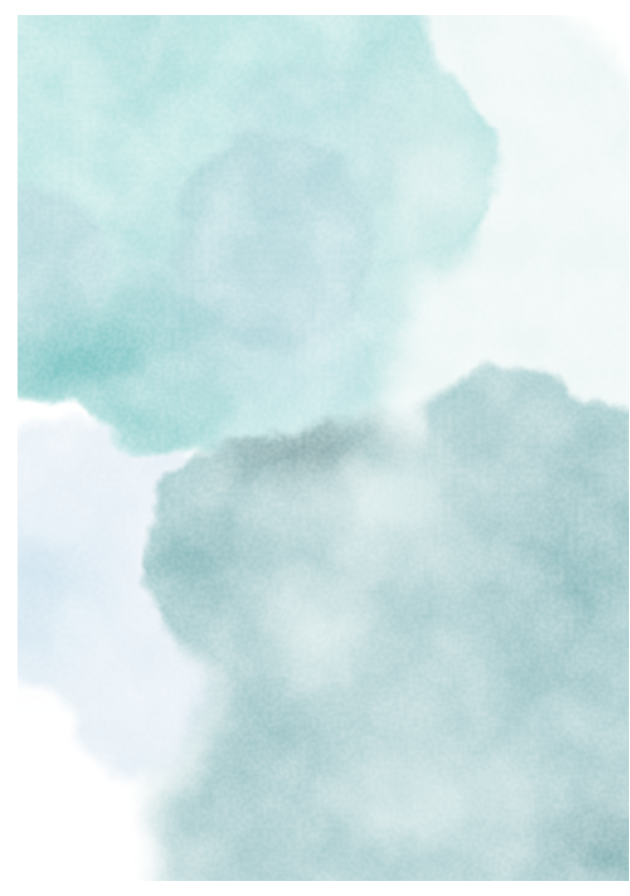
A Shadertoy shader for this background:

```glsl
// Layered watercolour washes on white paper: mint above, grey-teal cloud below.
// Each wash is a smooth union of noise-warped ellipses with a pigment rim;
// soft touches vary its tone, then fractal noise adds mottling and paper grain.
#define PAGE vec2(5.40, 7.68)
#define WARP 0.20
#define MOTTLE 0.55
#define GRAIN 0.16
#define RIM_WIDTH 0.13
#define MINT vec3(0.79, 0.92, 0.912)
#define TEAL vec3(0.56, 0.80, 0.80)
#define BLUE vec3(0.765, 0.872, 0.892)
#define SLATE vec3(0.65, 0.79, 0.80)
#define MIST vec3(0.90, 0.945, 0.945)
#define LAVENDER vec3(0.925, 0.953, 0.975)

vec2 gradient(vec2 cell) {
    float h = fract(sin(dot(cell, vec2(127.1, 311.7))) * 43758.5);
    return vec2(cos(6.2832 * h), sin(6.2832 * h));
}

float noise(vec2 p) {
    vec2 i = floor(p), f = fract(p);
    vec2 u = f * f * f * (f * (f * 6.0 - 15.0) + 10.0);
    vec2 e = vec2(1.0, 0.0);
    float low = mix(dot(gradient(i), f), dot(gradient(i + e), f - e), u.x);
    float high = mix(dot(gradient(i + e.yx), f - e.yx), dot(gradient(i + 1.0), f - 1.0), u.x);
    return mix(low, high, u.y);
}

float fbm(vec2 p) {
    float sum = 0.0, amp = 0.6;
    for (int i = 0; i < 5; i++) {
        sum += amp * noise(p);
        p = mat2(1.6, 1.2, -1.2, 1.6) * p + 7.3;
        amp *= 0.5;
    }
    return sum;
}

float ellipse(vec2 p, vec2 center, vec2 radius) {
    return (length((p - center) / radius) - 1.0) * min(radius.x, radius.y);
}

float join(float a, float b) {
    float h = max(0.22 - abs(a - b), 0.0);
    return min(a, b) - h * h / 0.88;
}

// Fills a shape and gathers a little pigment just inside its edge.
void wash(inout vec3 col, float d, float soft, vec3 tint, float alpha, float rim) {
    float cover = 1.0 - smoothstep(-soft, soft, d);
    col = mix(col, tint, alpha * cover);
    col = mix(col, TEAL, rim * cover * exp(-abs(d + soft) / RIM_WIDTH));
}

// A soft round change of tone.
void touch(inout vec3 col, vec2 p, vec2 center, vec2 radius, vec3 tint, float alpha) {
    vec2 q = (p - center) / radius;
    col = mix(col, tint, alpha * exp(-dot(q, q)));
}

void upperWashes(inout vec3 col, vec2 p) {
    float d = join(ellipse(p, vec2(1.0, 6.3), vec2(2.2, 1.9)), ellipse(p, vec2(2.6, 7.3), vec2(1.05)));
    d = join(d, ellipse(p, vec2(3.3, 6.25), vec2(0.97)));
    d = join(d, ellipse(p, vec2(1.0, 5.0), vec2(1.6, 1.25)));
    d = join(d, ellipse(p, vec2(2.3, 4.9), vec2(1.15, 1.2)));
    d = max(d, -ellipse(p, vec2(0.2, 3.28), vec2(1.0)));
    float soft = mix(0.05, 0.32, smoothstep(2.5, 3.1, p.x) * smoothstep(5.8, 5.0, p.y));
    wash(col, d, soft, MINT, 1.0, 0.06);
    float inside = 1.0 - smoothstep(-0.1, 0.06, d);

    vec3 c = col;
    wash(c, ellipse(p, vec2(0.2, 5.35), vec2(0.7)), 0.07, BLUE, 0.7, 0.06);
    wash(c, ellipse(p, vec2(2.7, 6.45), vec2(0.8, 0.72)), 0.07, BLUE, 0.35, 0.08);
    touch(c, p, vec2(1.9, 4.9), vec2(1.3, 0.8), BLUE, 0.75);
    wash(c, ellipse(p, vec2(2.35, 5.6), vec2(0.85, 0.95)), 0.06, BLUE, 0.65, 0.15);
    touch(c, p, vec2(0.9, 4.65), vec2(0.75, 0.42), TEAL, 0.85);
    touch(c, p, vec2(0.2, 4.6), vec2(0.4, 0.35), TEAL, 0.55);
    touch(c, p, vec2(1.35, 3.95), vec2(0.5, 0.3), TEAL, 0.5);
    touch(c, p, vec2(1.25, 7.25), vec2(0.4, 0.6), TEAL, 0.3);
    touch(c, p, vec2(3.4, 7.2), vec2(0.6, 0.4), TEAL, 0.25);
    touch(c, p, vec2(3.65, 6.2), vec2(0.5, 0.8), MIST, 0.6);
    touch(c, p, vec2(2.7, 4.6), vec2(0.5, 0.7), LAVENDER, 0.25);
    col = mix(col, c, inside);
}

void lowerCloud(inout vec3 col, vec2 p) {
    float d = join(ellipse(p, vec2(2.3, 2.9), vec2(1.05)), ellipse(p, vec2(2.95, 3.3), vec2(0.7, 0.82)));
    d = join(d, ellipse(p, vec2(4.35, 3.6), vec2(0.85, 0.95)));
    d = join(d, ellipse(p, vec2(5.2, 3.2), vec2(1.0)));
    d = join(d, ellipse(p, vec2(3.7, 1.6), vec2(1.9, 2.2)));
    d = join(d, ellipse(p, vec2(2.3, 0.5), vec2(0.95)));
    d = join(d, ellipse(p, vec2(4.8, 0.9), vec2(1.5)));
    float soft = mix(0.27, 0.05, smoothstep(1.4, 2.5, p.y));
    soft += 0.16 * exp(-pow((p.x - 3.3) / 0.3, 2.0));
    vec3 c = mix(SLATE, MIST, 0.42);
    touch(c, p, vec2(1.55, 2.9), vec2(0.6, 0.7), SLATE, 0.85);
    touch(c, p, vec2(2.6, 3.87), vec2(0.65, 0.27), SLATE * 0.83, 0.9);
    touch(c, p, vec2(4.9, 2.8), vec2(0.85, 1.0), SLATE, 0.95);
    touch(c, p, vec2(2.3, 1.2), vec2(0.65, 0.85), SLATE, 0.75);
    touch(c, p, vec2(5.2, 0.45), vec2(0.6, 0.5), SLATE * 0.97, 1.0);
    touch(c, p, vec2(3.35, 3.4), vec2(0.5, 0.42), MIST, 0.95);
    touch(c, p, vec2(2.75, 2.25), vec2(0.4, 0.45), MIST, 0.75);
    touch(c, p, vec2(3.6, 0.85), vec2(0.9, 0.4), MIST, 0.55);
    wash(col, d, soft, c, 1.0, 0.12 * smoothstep(1.8, 2.6, p.y));
}

void mainImage(out vec4 fragColor, in vec2 fragCoord) {
    vec2 p = fragCoord / iResolution.xy * PAGE;
    vec2 q = p + WARP * vec2(fbm(p * 2.1), fbm(p * 2.1 + 19.0));
    vec3 col = vec3(1.0);

    // Pale washes at the right and lower left
    float pale = join(ellipse(q, vec2(4.0, 6.0), vec2(1.75)), ellipse(q, vec2(4.4, 4.5), vec2(1.6, 2.0)));
    wash(col, pale, 0.14, vec3(0.945, 0.973, 0.97), 1.0, 0.0);
    float veil = join(ellipse(q, vec2(0.7, 2.9), vec2(1.4, 1.15)), ellipse(q, vec2(1.2, 2.0), vec2(0.68, 1.0)));
    wash(col, veil, 0.08, LAVENDER, 1.0, 0.02);
    touch(col, q, vec2(0.25, 2.6), vec2(0.65, 0.5), vec3(0.83, 0.905, 0.945), 0.85);

    upperWashes(col, q);
    lowerCloud(col, q);

    // Uneven pigment and paper tooth
    float density = 1.0 + MOTTLE * fbm(q * 1.9 + 4.0) + GRAIN * noise(p * 24.0);
    col = 1.0 - (1.0 - col) * density;

    // White border
    vec2 inset = min(p - vec2(0.15, 0.13), vec2(5.39, 7.55) - p);
    float pixel = PAGE.y / iResolution.y;
    col = mix(vec3(1.0), col, smoothstep(-0.5 * pixel, 0.5 * pixel, min(inset.x, inset.y)));
    fragColor = vec4(clamp(col, 0.0, 1.0), 1.0);
}
```
